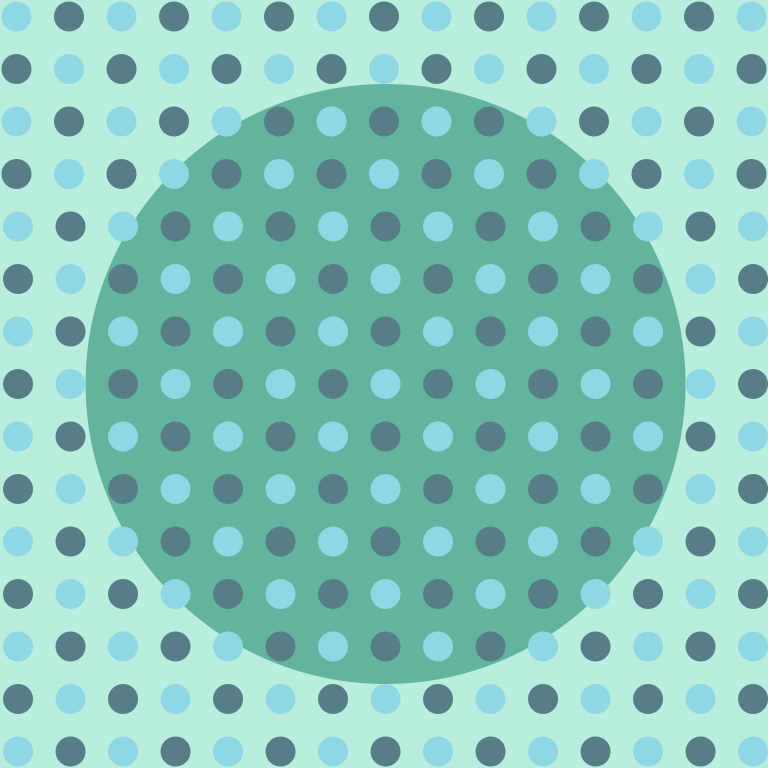
Give the GLSL for this pattern, as a WebGL 2 fragment shader.

```glsl
#version 300 es
precision highp float;

// A checkered grid of light and dark dots over a large disc on a mint ground.
// Dots come from rounding to the nearest grid cell; the upper rows sit
// slightly to the left. Edges are smoothed over one pixel.

uniform vec2 u_resolution;
out vec4 fragColor;

const vec3 MINT = vec3(0.727, 0.934, 0.871);
const vec3 GREEN = vec3(0.384, 0.706, 0.624);
const vec3 SKY = vec3(0.565, 0.845, 0.893);
const vec3 SLATE = vec3(0.342, 0.490, 0.530);

const vec2 CENTER = vec2(0.502, 0.5);
const float DISC_RADIUS = 0.3906;
const float DOT_RADIUS = 0.0195;
const float SPACING = 0.06836;
const float UPPER_SHIFT = 0.002;

// Antialiased coverage of a circle around the origin.
float circleMask(vec2 p, float radius, float pixel) {
    return clamp(0.5 - (length(p) - radius) / pixel, 0.0, 1.0);
}

// Alternating colour of a grid cell.
vec3 checkerColor(vec2 cell, vec3 even, vec3 odd) {
    return mix(even, odd, mod(cell.x + cell.y, 2.0));
}

// Draws the dot of the nearest cell over a base colour.
vec3 paintDots(vec3 base, vec2 p, float spacing, float radius, float pixel) {
    float row = round(p.y / spacing);
    p.x += UPPER_SHIFT * step(3.5, row);
    vec2 cell = vec2(round(p.x / spacing), row);
    vec3 dotColor = checkerColor(cell, SKY, SLATE);
    return mix(base, dotColor, circleMask(p - cell * spacing, radius, pixel));
}

void main() {
    float size = min(u_resolution.x, u_resolution.y);
    float pixel = 1.0 / size;
    vec2 p = (gl_FragCoord.xy - 0.5 * u_resolution) / size + 0.5 - CENTER;

    // Ground and disc, then dots on top
    vec3 color = mix(MINT, GREEN, circleMask(p, DISC_RADIUS, pixel));
    color = paintDots(color, p, SPACING, DOT_RADIUS, pixel);

    fragColor = vec4(color, 1.0);
}
```
